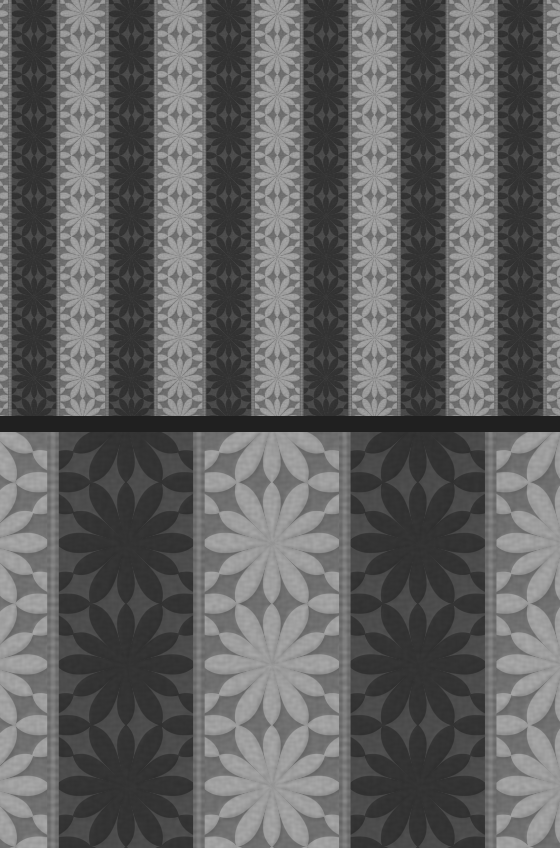
Top, the full canvas; bottom, a detail of the centre.
Reproduce this pattern procedurally as a Shadertoy shader.

```glsl
// Alternating dark and light vertical stripes, each holding a chain of
// twelve-petal hemp-leaf stars on a triangular lattice, with ribbed bands between.
// Lattice folding gives the petals; offset sampling gives relief, noise the weave.

// Lengths are fractions of the canvas width.
const float COLUMN_PITCH  = 0.08685;
const float FIRST_COLUMN  = 0.0609;
const float STRIPE_HALF   = 0.0400;
const float STAR_PITCH    = 0.0723;
const float STAR_OFFSET   = 0.0677;
const float RIB_PITCH     = 0.0052;
const float WEAVE_SCALE   = 330.0;

// Petal shape, in units of the star pitch.
const float PETAL_SPREAD  = 0.25;
const float PETAL_MIN     = 0.006;
const float RELIEF_OFFSET = 0.035;

// Grey levels.
const float DARK_PETAL    = 0.198;
const float DARK_GROUND   = 0.295;
const float LIGHT_PETAL   = 0.605;
const float LIGHT_GROUND  = 0.430;
const float BAND_GREY     = 0.420;
const float WEAVE_AMOUNT  = 0.075;
const float VIGNETTE      = 0.10;

const float PI = 3.14159265;
const float SQRT3 = 1.7320508;

vec2 hashGradient(vec2 cell) {
    vec3 p = fract(vec3(cell.xyx) * vec3(0.1031, 0.1030, 0.0973));
    p += dot(p, p.yzx + 33.33);
    float angle = 2.0 * PI * fract((p.x + p.y) * p.z);
    return vec2(cos(angle), sin(angle));
}

float gradientNoise(vec2 p) {
    vec2 i = floor(p), f = fract(p);
    vec2 u = f * f * f * (f * (f * 6.0 - 15.0) + 10.0);
    vec2 e = vec2(1.0, 0.0);
    float bottom = mix(dot(hashGradient(i), f),
                       dot(hashGradient(i + e), f - e), u.x);
    float top = mix(dot(hashGradient(i + e.yx), f - e.yx),
                    dot(hashGradient(i + 1.0), f - 1.0), u.x);
    return mix(bottom, top, u.y);
}

// Offset from the nearest point of a triangular lattice of unit pitch.
vec2 nearestStar(vec2 p) {
    vec2 cell = vec2(SQRT3, 1.0);
    vec2 a = mod(p + 0.5 * cell, cell) - 0.5 * cell;
    vec2 b = mod(p, cell) - 0.5 * cell;
    return dot(a, a) < dot(b, b) ? a : b;
}

// Approximate distance to a petal lying along +x, negative inside.
float petalDistance(vec2 p, float len) {
    float t = clamp(p.x / len, 0.0, 1.0);
    return p.y - PETAL_MIN - PETAL_SPREAD * p.x * (1.0 - t * t * t * t);
}

// Six petals point at neighbouring stars, six at the triangle centres between.
float starDistance(vec2 p) {
    vec2 q = nearestStar(p);
    float r = length(q);
    float a = abs(mod(atan(q.y, q.x + 1e-6), PI / 3.0) - PI / 6.0);
    float b = PI / 6.0 - a;
    return min(petalDistance(r * vec2(cos(a), sin(a)), 0.5),
               petalDistance(r * vec2(cos(b), sin(b)), 1.0 / SQRT3));
}

void mainImage(out vec4 fragColor, in vec2 fragCoord) {
    vec2 uv = fragCoord / iResolution.x;
    float pixel = 1.0 / iResolution.x;

    // Stripe index and position across the stripe.
    float column = floor((uv.x - FIRST_COLUMN) / COLUMN_PITCH + 0.5);
    float across = uv.x - FIRST_COLUMN - column * COLUMN_PITCH;
    float isLight = mod(column, 2.0);

    // Petals and their raised edges, lit from the upper left.
    vec2 p = vec2(across, uv.y - STAR_OFFSET) / STAR_PITCH;
    float soft = 0.75 * pixel / STAR_PITCH;
    float d = starDistance(p);
    float petal = 1.0 - smoothstep(-soft, soft, d);
    float lit = starDistance(p + RELIEF_OFFSET * vec2(-0.6, 0.8));
    float relief = clamp((lit - d) / RELIEF_OFFSET, -1.0, 1.0)
                 * (1.0 - smoothstep(0.0, 0.045, abs(d)));
    float ridge = smoothstep(0.0, 0.05, -d) - 0.5;

    float ground = mix(DARK_GROUND, LIGHT_GROUND, isLight);
    float leaf = mix(DARK_PETAL, LIGHT_PETAL + 0.035 * ridge, isLight);
    float grey = mix(ground, leaf, petal);
    grey += relief * mix(0.012, 0.035, isLight);

    // Ribbed band with a paler cord down its middle.
    float bandHalf = 0.5 * COLUMN_PITCH - STRIPE_HALF;
    float edge = abs(across) - STRIPE_HALF;
    float cord = smoothstep(0.35, 0.9, edge / bandHalf);
    float rib = cos(2.0 * PI * uv.y / RIB_PITCH);
    float band = BAND_GREY + 0.07 * cord + 0.02 * rib;
    grey = mix(grey, band, smoothstep(-0.6 * pixel, 0.6 * pixel, edge));

    // Woven grain and slow unevenness of light.
    float weave = gradientNoise(uv * WEAVE_SCALE * vec2(0.7, 1.3))
                + 0.5 * gradientNoise(uv * WEAVE_SCALE * vec2(1.5, 0.4) + 17.0);
    grey *= 1.0 + WEAVE_AMOUNT * weave + 0.03 * gradientNoise(uv * 5.0);
    vec2 fromCentre = fragCoord / iResolution.xy - 0.5;
    grey *= 1.0 + VIGNETTE * (0.15 - dot(fromCentre, fromCentre));

    fragColor = vec4(vec3(clamp(grey, 0.0, 1.0)), 1.0);
}
```
